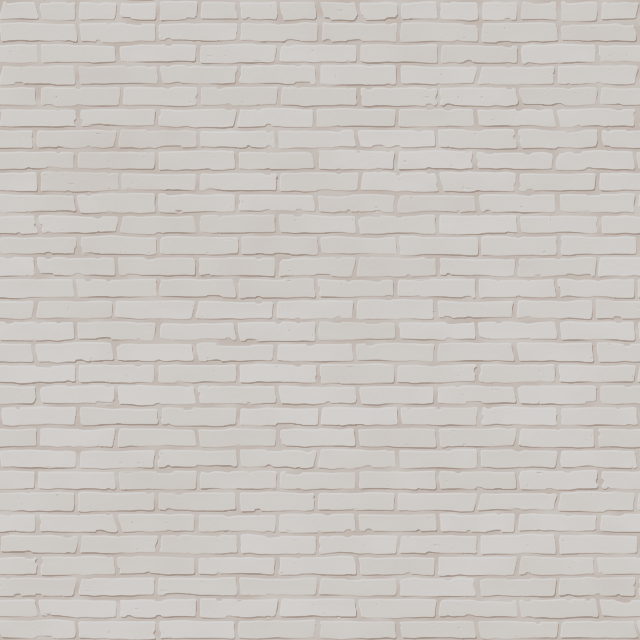
A Shadertoy shader for this texture:

```glsl
#define COLUMNS 8.0
#define ROWS 30.0
#define JOINT 0.0031
#define CORNER 0.0035
#define BEVEL 0.0013
#define WOBBLE 0.0030
#define CHIP 0.0032
#define GRAIN 0.20
#define LIGHT_STEP vec2(-0.0013, 0.0024)

const vec3 SHADOW = vec3(0.63, 0.57, 0.53);
const vec3 MORTAR = vec3(0.75, 0.71, 0.68);
const vec3 WARM_PAINT = vec3(0.795, 0.775, 0.755);
const vec3 PALE_PAINT = vec3(0.825, 0.815, 0.805);

float hash(vec2 p) {
    vec3 q = fract(p.xyx * 0.1031);
    q += dot(q, q.yzx + 33.33);
    return fract((q.x + q.y) * q.z);
}

// Value noise that wraps after the given number of cells
float noise(vec2 uv, vec2 cells) {
    vec2 p = uv * cells;
    vec2 i = floor(p), f = fract(p);
    f = f * f * (3.0 - 2.0 * f);
    vec2 a = mod(i, cells), b = mod(i + 1.0, cells);
    return mix(mix(hash(a), hash(vec2(b.x, a.y)), f.x),
               mix(hash(vec2(a.x, b.y)), hash(b), f.x), f.y);
}

float roundedBox(vec2 p, vec2 halfSize, float radius) {
    vec2 q = abs(p) - halfSize + radius;
    return length(max(q, 0.0)) + min(max(q.x, q.y), 0.0) - radius;
}

// x: surface height, y: brick coverage, z: random tone of the brick
vec3 wall(vec2 uv) {
    // Uneven laying: slow drift plus ragged edges
    vec2 drift = vec2(noise(uv, vec2(17.0, 30.0)), noise(uv + 0.37, vec2(20.0, 30.0)));
    vec2 ragged = vec2(noise(uv, vec2(75.0)), noise(uv + 0.61, vec2(70.0, 90.0)));
    vec2 p = uv + WOBBLE * (vec2(2.4, 1.0) * (drift - 0.5) + 0.7 * (ragged - 0.5));

    // Running bond, with a course of half bricks at the top
    float row = mod(floor(p.y * ROWS), ROWS);
    float columns = row > ROWS - 1.5 ? 2.0 * COLUMNS : COLUMNS;
    vec2 grid = vec2(columns, ROWS);
    float shift = mix(0.97, 0.46, mod(row, 2.0)) + 0.06 * (hash(vec2(row, 7.0)) - 0.5);
    vec2 cell = p * grid - vec2(shift * columns / COLUMNS, 0.0);
    vec2 id = vec2(mod(floor(cell.x), columns), row);
    float tone = hash(id + 11.0);

    // Brick outline with worn chips
    vec2 local = (fract(cell) - 0.5) / grid;
    vec2 inset = JOINT * (0.75 + 0.5 * vec2(hash(id + 23.0), hash(id + 41.0)));
    float d = roundedBox(local, 0.5 / grid - inset, CORNER);
    d += CHIP * smoothstep(0.72, 0.95, noise(uv + 0.19, vec2(64.0, 80.0)));
    float soft = max(BEVEL, 0.8 / iResolution.y);
    float brick = 1.0 - smoothstep(-soft, soft, d);

    // Rough paint over faces and partly filled joints
    float rough = 0.55 * noise(uv, vec2(190.0)) + 0.45 * noise(uv, vec2(85.0, 110.0));
    float fill = 0.75 * noise(uv + 0.53, vec2(26.0, 60.0));
    float pit = smoothstep(0.94, 0.99, noise(uv + 0.83, vec2(110.0, 140.0)));
    float height = mix(fill, 1.0, brick) + GRAIN * (rough - 0.5) - 0.35 * pit;
    return vec3(height, brick, tone);
}

void mainImage(out vec4 fragColor, in vec2 fragCoord) {
    vec2 uv = fragCoord / iResolution.xy;
    vec3 here = wall(uv);
    float relief = here.x - wall(uv + LIGHT_STEP).x;

    // Painted faces
    float patches = noise(uv, vec2(5.0)) + noise(uv, vec2(22.0, 34.0));
    float paint = 0.5 + 0.45 * (here.z - 0.5) + 0.4 * (patches - 1.0) + 1.3 * relief;
    vec3 color = mix(WARM_PAINT, PALE_PAINT, clamp(paint, -0.4, 1.35));

    // Recessed joints
    float grime = 0.3 + 0.7 * noise(uv + 0.29, vec2(34.0, 70.0));
    color = mix(color, MORTAR, (1.0 - here.y) * grime);

    // Shade under the brick edges
    color = mix(color, SHADOW, 0.9 * smoothstep(0.14, 0.85, -relief));
    fragColor = vec4(color, 1.0);
}
```
